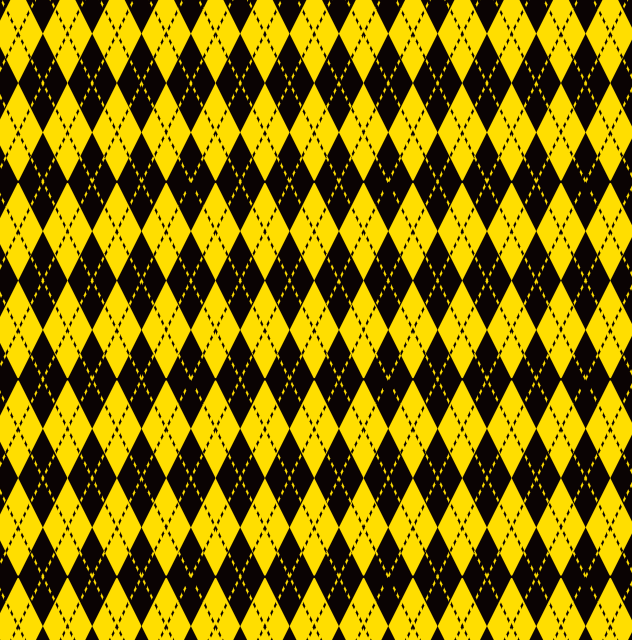
Reproduce this pattern procedurally as a WebGL 1 fragment shader.

```glsl
precision highp float;

// Argyle: a skewed checker of tall diamonds, crossed by dashed lines that swap the
// two colours. Diagonal coordinates a = u + v, b = u - v make every diamond a unit cell.
// Small dash shifts and a seam recur in every tile of 4 by 2 diamonds.

uniform vec2 u_resolution;

const vec3 YELLOW = vec3(1.0, 0.87, 0.0);
const vec3 BLACK = vec3(0.04, 0.01, 0.01);

const vec2 DIAMOND = vec2(0.0771, 0.1543);   // width and height, in canvas heights
const vec2 ORIGIN = vec2(0.0284, 0.0216);    // centre of the first yellow diamond
const vec2 TILE = vec2(4.0, 2.0);            // diamonds per tile
const vec2 SEAM = vec2(3.5, 0.5);            // tile corner, in diamonds

const float DASHES = 7.0;                    // dashes from one crossing to the next
const float DASH_HALF_LENGTH = 0.037;        // along the line, in cells
const float DASH_HALF_WIDTH = 0.023;         // across the line, in cells
const float DASH_SHIFT = 0.07;               // range of dash shifts between crossings
const float CORNER_SHIFT = 0.04;             // dash shift at the tile corner
const float CORNER_GAP = 0.2;                // length of line missing below the corner
const float SEAM_HALF_HEIGHT = 0.012;        // black neck along the seam, in diamonds
const float EDGE_PIXELS = 0.7;               // half width of the smoothed edges

float hash(vec2 p) {
  return fract(sin(dot(p, vec2(127.1, 311.7))) * 4375.85);
}

// Coverage of a shape with signed distance d, negative inside.
float fill(float d, float soft) {
  return 1.0 - smoothstep(-soft, soft, d);
}

// Small rhombi strung along a line; their sides run parallel to the diamonds.
float dashedLine(float across, float along, float shift, float soft) {
  float t = (fract((along - shift) * DASHES + 0.5) - 0.5) / DASHES;
  return fill(max(abs(across) - DASH_HALF_WIDTH, abs(t) - DASH_HALF_LENGTH), soft);
}

// Removes the part of a line just below the tile corner.
float cornerCut(float along, float isCorner) {
  return 1.0 - isCorner * step(-CORNER_GAP, along) * step(along, 0.0);
}

void main() {
  vec2 p = (gl_FragCoord.xy / u_resolution.y - ORIGIN) / DIAMOND;
  float soft = EDGE_PIXELS * length(1.0 / DIAMOND) / u_resolution.y;

  // Diagonal cell and the position inside it
  vec2 diagonal = vec2(p.x + p.y, p.x - p.y);
  vec2 cell = floor(diagonal + 0.5);
  vec2 local = diagonal - cell;

  // Checker of diamonds
  float parity = 1.0 - 2.0 * mod(cell.x + cell.y, 2.0);
  float inset = 0.5 - max(abs(local.x), abs(local.y));
  float ground = fill(-parity * inset, soft);

  // Black neck where tiles meet
  float seamOffset = mod(p.y - SEAM.y + 0.5 * TILE.y, TILE.y) - 0.5 * TILE.y;
  float seamSoft = EDGE_PIXELS / (DIAMOND.y * u_resolution.y);
  ground *= 1.0 - fill(abs(seamOffset) - SEAM_HALF_HEIGHT, seamSoft);

  // Crossing at the diamond centre, identified within its tile
  vec2 centre = 0.5 * vec2(cell.x + cell.y, cell.x - cell.y);
  vec2 id = mod(centre - SEAM, TILE);
  float isCorner = step(id.x + id.y, 0.1);
  float shift = mix((hash(id) - 0.5) * DASH_SHIFT, CORNER_SHIFT, isCorner);

  // Two dashed lines, both measured upwards from the crossing
  float falling = dashedLine(local.x, -local.y, shift, soft) * cornerCut(-local.y, isCorner);
  float rising = dashedLine(local.y, local.x, shift, soft) * cornerCut(local.x, isCorner);
  float dash = max(falling, rising);

  float yellow = mix(ground, 1.0 - ground, dash);
  gl_FragColor = vec4(mix(BLACK, YELLOW, yellow), 1.0);
}
```
